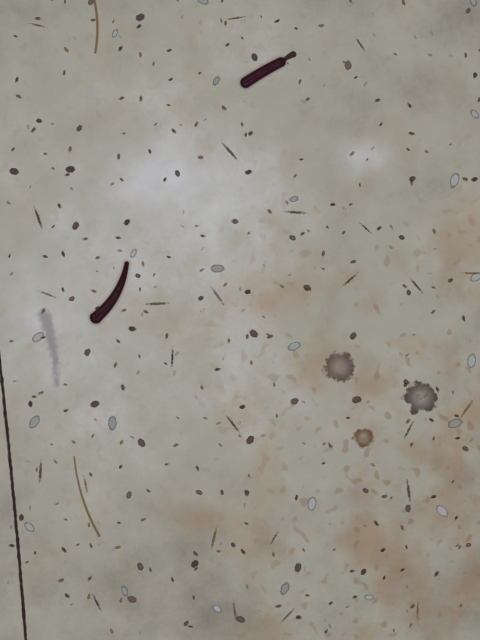
This texture is drawn by a WebGL 1 fragment shader. Its source:

```glsl
precision highp float;
// Weathered concrete floor: layered gradient noise for mottling, pale washes
// and rust, then ragged stains, a cracked joint, hashed grit and leaves,
// and a few bent strokes for seed pods and dry twigs.
uniform vec2 u_resolution;

const vec3 DARK_CEMENT = vec3(0.46, 0.44, 0.405);
const vec3 MID_CEMENT = vec3(0.615, 0.605, 0.565);
const vec3 PALE_CEMENT = vec3(0.71, 0.71, 0.705);
const vec3 CHALK = vec3(0.735, 0.74, 0.765);
const vec3 RUST = vec3(0.55, 0.41, 0.29);
const vec3 STAIN = vec3(0.32, 0.27, 0.26);
const vec3 POD = vec3(0.17, 0.08, 0.11);
const vec3 STRAW = vec3(0.52, 0.42, 0.28);
const vec3 BARK = vec3(0.22, 0.17, 0.16);
const vec3 LEAF = vec3(0.47, 0.49, 0.48);

vec2 hash2(vec2 cell, float seed) {
  vec2 s = vec2(dot(cell, vec2(127.1, 311.7)), dot(cell, vec2(269.5, 183.3)));
  return fract(sin(s + seed * 17.3) * 43758.55);
}

float corner(vec2 cell, vec2 f, vec2 offset) {
  return dot(hash2(cell + offset, 0.0) * 2.0 - 1.0, f - offset);
}

float gradientNoise(vec2 p) {
  vec2 i = floor(p), f = fract(p);
  vec2 w = f * f * f * (f * (f * 6.0 - 15.0) + 10.0);
  float low = mix(corner(i, f, vec2(0.0)), corner(i, f, vec2(1.0, 0.0)), w.x);
  float high = mix(corner(i, f, vec2(0.0, 1.0)), corner(i, f, vec2(1.0)), w.x);
  return mix(low, high, w.y);
}

float fbm(vec2 p) {
  float sum = 0.0, amp = 0.6;
  for (int i = 0; i < 5; i++) {
    sum += amp * gradientNoise(p);
    p = mat2(1.6, 1.2, -1.2, 1.6) * p + 7.7;
    amp *= 0.55;
  }
  return sum;
}

float cover(float d, float soft) { return 1.0 - smoothstep(-soft, soft, d); }

float glow(vec2 p, vec2 center, vec2 radius) {
  vec2 q = (p - center) / radius;
  return exp(-dot(q, q));
}

// Distance to a bowed, tapering stroke; radii are at its two ends.
float bentStroke(vec2 p, vec2 a, vec2 b, float bend, vec2 radii) {
  float len = distance(a, b);
  vec2 dir = (b - a) / len, q = p - a;
  float along = dot(q, dir), t = clamp(along / len, 0.0, 1.0);
  float across = dot(q, vec2(-dir.y, dir.x)) - bend * 4.0 * t * (1.0 - t);
  return length(vec2(along - t * len, across)) - mix(radii.x, radii.y, t);
}

// One randomly turned ellipse in some of the grid cells, darker at its rim.
vec3 scatter(vec3 base, vec2 p, float cell, float density, vec2 size,
             vec3 tintA, vec3 tintB, float seed, float aa) {
  vec2 id = floor(p / cell);
  vec2 place = hash2(id, seed), look = hash2(id, seed + 3.0);
  vec2 pick = hash2(id, seed + 5.0);
  vec2 q = p - (id + 0.25 + 0.5 * place) * cell;
  float c = cos(6.283 * look.x), s = sin(6.283 * look.x);
  vec2 r = size * mix(0.5, 1.0, look.y);
  float d = (length(mat2(c, s, -s, c) * q / r) - 1.0) * min(r.x, r.y);
  d += 0.0012 * gradientNoise(p * 260.0);
  vec3 tint = mix(tintA, tintB, pick.y) * mix(0.6, 1.0, smoothstep(0.0, 0.002, -d));
  return mix(base, tint, 0.9 * step(pick.x, density) * cover(d, aa));
}

// Ragged damp mark with a dark rim and a patchy, paler middle.
vec3 ringStain(vec3 base, vec2 p, vec2 center, float radius, vec3 tint, float aa) {
  float rough = gradientNoise(p * 75.0) + 0.5 * gradientNoise(p * 190.0);
  float d = length(p - center) - radius * (1.0 + 0.5 * rough);
  float rim = smoothstep(-0.8 * radius, -0.1 * radius, d);
  float strength = clamp(mix(0.3, 0.8, rim) + 0.45 * rough, 0.0, 0.9);
  return mix(base, tint, strength * cover(d, 2.0 * aa));
}

vec3 concrete(vec2 p) {
  float broad = fbm(p * 4.5 + 2.0), mottle = fbm(p * 17.0 + 9.0);
  float grain = gradientNoise(p * 150.0) + 0.6 * gradientNoise(p * 290.0);
  float light = glow(p, vec2(0.3, 0.62), vec2(0.38, 0.36));
  float tone = 0.25 + 0.42 * light + 0.5 * broad + 0.32 * mottle + 0.06 * grain;
  vec3 color = mix(DARK_CEMENT, MID_CEMENT, smoothstep(-0.25, 0.5, tone));
  color = mix(color, PALE_CEMENT, smoothstep(0.42, 0.95, tone));
  float damp = smoothstep(0.25, 0.6, p.x) * (1.0 - smoothstep(0.45, 0.8, p.y));
  float rust = smoothstep(0.02, 0.4, fbm(p * 9.0 + 31.0) + 0.12 * damp);
  color = mix(color, RUST, rust * (0.16 + 0.22 * damp));
  float flecks = smoothstep(0.2, 0.42, gradientNoise(p * 62.0) + 0.3 * broad);
  color = mix(color, RUST * 0.85, 0.28 * flecks * (0.25 + damp));
  float patches = glow(p, vec2(0.42, 0.54), vec2(0.05, 0.035))
                + glow(p, vec2(0.31, 0.19), vec2(0.035, 0.018));
  color = mix(color, RUST, patches * clamp(0.3 + mottle, 0.0, 0.6));
  float chalk = glow(p, vec2(0.26, 0.71), vec2(0.1, 0.065))
              + 0.8 * glow(p, vec2(0.57, 0.755), vec2(0.04, 0.028))
              + 0.45 * glow(p, vec2(0.09, 0.52), vec2(0.12, 0.12));
  return mix(color, CHALK, clamp(chalk * (0.75 + 0.8 * mottle), 0.0, 0.85));
}

vec3 drawPod(vec3 base, vec2 p, vec2 a, vec2 b, float bend, vec2 radii, float aa) {
  float d = bentStroke(p, a, b, bend, radii);
  float sheen = cover(abs(d + 0.006) - 0.001, 0.002) * (0.5 + gradientNoise(p * 170.0));
  base *= 1.0 - 0.2 * cover(d - 0.002, 0.004);
  return mix(base, POD + 0.13 * sheen, cover(d, aa));
}

void main() {
  vec2 p = gl_FragCoord.xy / u_resolution.y;
  float aa = 1.0 / u_resolution.y;
  vec3 color = concrete(p);

  // Stains and a faint dragged mark
  color = ringStain(color, p, vec2(0.53, 0.427), 0.023, STAIN, aa);
  color = ringStain(color, p, vec2(0.658, 0.379), 0.024, STAIN * 0.9, aa);
  color = ringStain(color, p, vec2(0.568, 0.316), 0.014, RUST * 0.65, aa);
  float drag = bentStroke(p, vec2(0.069, 0.507), vec2(0.089, 0.4), 0.004, vec2(0.009, 0.003));
  color = mix(color, vec3(0.46, 0.44, 0.47), 0.6 * cover(drag + 0.006 * gradientNoise(p * 130.0), 0.005));

  // Leaves, chips and grit, coarse to fine
  color = scatter(color, p, 0.13, 0.45, vec2(0.012, 0.007), LEAF, CHALK * 0.85, 1.0, aa);
  color = scatter(color, p, 0.1, 0.4, vec2(0.013, 0.0018), BARK, STRAW, 2.0, aa);
  color = scatter(color, p, 0.085, 0.45, vec2(0.007, 0.005), BARK, STAIN * 1.2, 3.0, aa);
  color = scatter(color, p, 0.041, 0.4, vec2(0.004, 0.0022), BARK, STRAW, 4.0, aa);
  color = scatter(color, p, 0.033, 0.2, vec2(0.003, 0.0016), STAIN, PALE_CEMENT * 1.15, 5.0, aa);

  // Joint, twigs and pods
  float joint = bentStroke(p, vec2(-0.002, 0.45), vec2(0.041, -0.01), 0.002, vec2(0.0022));
  color = mix(color, BARK * 0.75, 0.95 * cover(joint + 0.0015 * gradientNoise(p * 120.0), aa));
  float twigs = min(bentStroke(p, vec2(0.145, 1.01), vec2(0.149, 0.918), 0.005, vec2(0.0018)),
                    bentStroke(p, vec2(0.116, 0.286), vec2(0.155, 0.163), -0.007, vec2(0.0012, 0.002)));
  color = mix(color, STRAW * 0.8, 0.9 * cover(twigs, aa));
  float stalk = bentStroke(p, vec2(0.44, 0.903), vec2(0.458, 0.915), 0.001, vec2(0.002, 0.005));
  color = mix(color, BARK, cover(stalk, aa));
  color = drawPod(color, p, vec2(0.384, 0.871), vec2(0.439, 0.903), 0.001, vec2(0.0085, 0.0075), aa);
  color = drawPod(color, p, vec2(0.15, 0.504), vec2(0.198, 0.588), -0.009, vec2(0.0095, 0.0035), aa);

  gl_FragColor = vec4(color, 1.0);
}
```
